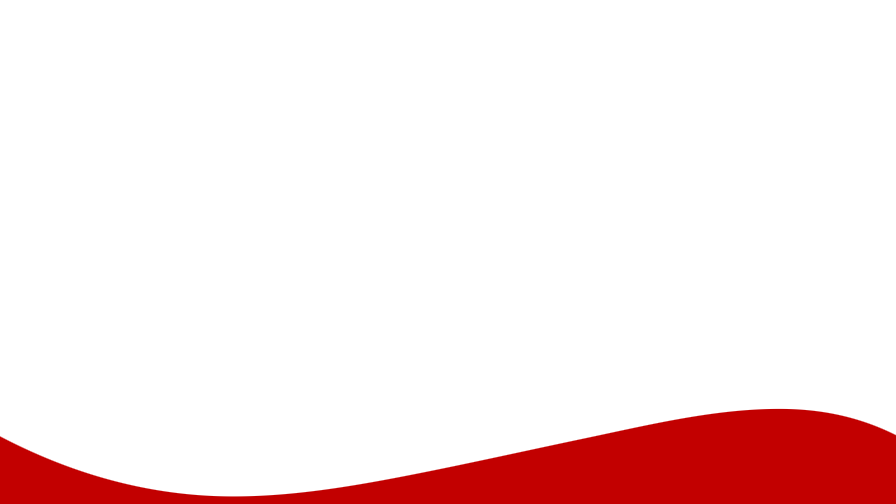
Give the GLSL for this background, as a Shadertoy shader.

```glsl
// A plain white field with a flowing red wave along the lower edge.

const vec3 PAPER = vec3(1.0);
const vec3 WAVE_RED = vec3(0.76, 0.0, 0.0);

// Wave knots: position, height and slope, in fractions of the canvas.
const int KNOT_COUNT = 6;
const vec3 KNOTS[KNOT_COUNT] = vec3[KNOT_COUNT](
    vec3(0.0, 0.1343, -0.93),
    vec3(0.2604, 0.0150, 0.0),
    vec3(0.4557, 0.0567, 0.347),
    vec3(0.6510, 0.1296, 0.373),
    vec3(0.8698, 0.1887, 0.0),
    vec3(1.0, 0.1366, -0.89)
);

// Cubic Hermite curve between two knots.
float hermite(vec3 a, vec3 b, float x) {
    float span = b.x - a.x;
    float t = (x - a.x) / span;
    float s = 1.0 - t;
    float blend = t * t * (3.0 - 2.0 * t);
    return mix(a.y, b.y, blend) + span * t * s * (a.z * s - b.z * t);
}

// Height of the wave crest at a horizontal position.
float waveHeight(float x) {
    float height = KNOTS[0].y;
    for (int i = 0; i < KNOT_COUNT - 1; i++) {
        if (x >= KNOTS[i].x) height = hermite(KNOTS[i], KNOTS[i + 1], x);
    }
    return height;
}

void mainImage(out vec4 fragColor, in vec2 fragCoord) {
    vec2 uv = fragCoord / iResolution.xy;

    // Antialiased fill below the crest.
    float above = uv.y - waveHeight(uv.x);
    float coverage = clamp(0.5 - above / fwidth(above), 0.0, 1.0);

    fragColor = vec4(mix(PAPER, WAVE_RED, coverage), 1.0);
}
```
